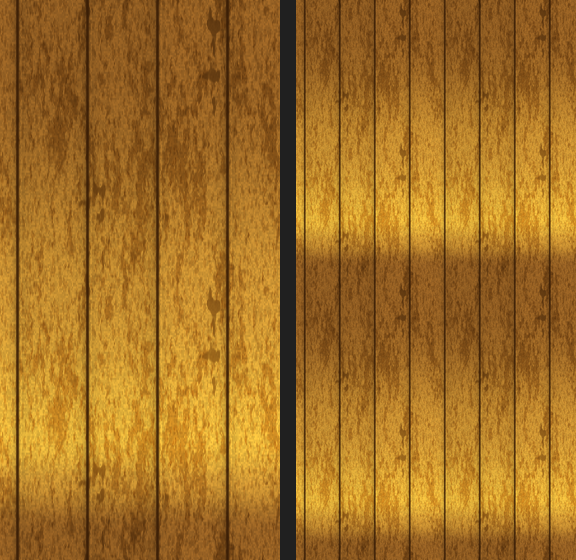
Left: one tile. Right: repeated 2 by 2.
Give the GLSL for this texture, as a WebGL 2 fragment shader.

```glsl
#version 300 es
precision highp float;
// Four weathered golden wood planks with dark grooves and a warm band of light near the base.
uniform vec2 u_resolution;
out vec4 outColor;

const float TAU = 6.2831853;
const float PLANKS = 4.0;
const float GROOVE_START = 0.0625;

const vec3 DIM_WOOD = vec3(0.59, 0.38, 0.14);
const vec3 MID_WOOD = vec3(0.80, 0.58, 0.20);
const vec3 LIT_WOOD = vec3(0.96, 0.77, 0.25);
const vec3 DIM_GRAIN = vec3(0.40, 0.23, 0.06);
const vec3 MID_GRAIN = vec3(0.59, 0.36, 0.09);
const vec3 LIT_GRAIN = vec3(0.79, 0.50, 0.10);
const vec3 GROOVE = vec3(0.22, 0.11, 0.02);

float hash(vec2 cell, float seed) {
  uvec2 q = uvec2(cell + seed * 17.0) * uvec2(1597334673u, 3812015801u);
  uint n = (q.x ^ q.y) * 1597334673u;
  n = (n ^ (n >> 15)) * 2246822519u;
  return float((n ^ (n >> 13)) >> 8) / 16777216.0;
}

// Value noise on the unit square; wraps after a whole number of cells.
float noise(vec2 p, vec2 cells, float seed) {
  vec2 i = floor(p * cells);
  vec2 f = fract(p * cells);
  f = f * f * (3.0 - 2.0 * f);
  vec2 a = mod(i, cells);
  vec2 b = mod(i + 1.0, cells);
  return mix(mix(hash(a, seed), hash(vec2(b.x, a.y), seed), f.x),
             mix(hash(vec2(a.x, b.y), seed), hash(b, seed), f.x), f.y);
}

// Distance to the nearest scattered point, measured in cells; wraps too.
float cellular(vec2 p, vec2 cells, float seed) {
  vec2 i = floor(p * cells);
  vec2 f = fract(p * cells);
  float nearest = 2.0;
  for (int y = -1; y <= 1; y++) {
    for (int x = -1; x <= 1; x++) {
      vec2 o = vec2(x, y);
      vec2 c = mod(i + o, cells);
      vec2 point = o + vec2(hash(c, seed), hash(c, seed + 1.0));
      nearest = min(nearest, length(point - f));
    }
  }
  return nearest;
}

// Layered sines bend the fibres sideways.
vec2 bendFibres(vec2 p) {
  float bend = 0.0025 * sin(TAU * (3.0 * p.y + 2.0 * p.x))
             + 0.0015 * sin(TAU * (11.0 * p.y - 5.0 * p.x))
             + 0.0008 * sin(TAU * (29.0 * p.y + 9.0 * p.x));
  return p + vec2(bend, 0.0);
}

// Long fibres, from broad to fine.
float fibres(vec2 p) {
  vec2 cells = vec2(36.0, 4.0);
  float sum = 0.0;
  float weight = 0.26;
  for (int k = 0; k < 4; k++) {
    sum += weight * noise(p, cells, 3.0 + float(k));
    cells *= vec2(1.75, 2.5);
    cells = floor(cells);
    weight *= 0.98;
  }
  return sum;
}

// Soft oval that marks where a worn stain gathers.
float stainArea(vec2 p, vec2 centre, vec2 size) {
  vec2 d = (fract(p - centre + 0.5) - 0.5) / size;
  return exp(-dot(d, d));
}

// Light climbs quickly from the base, then fades slowly to the top.
float lightAt(float y) {
  return smoothstep(0.03, 0.23, y) * (1.0 - smoothstep(-0.15, 1.0, y) * 0.98) * 1.08;
}

vec3 ramp(vec3 dim, vec3 mid, vec3 lit, float t) {
  return mix(mix(dim, mid, smoothstep(0.0, 0.5, t)), lit, smoothstep(0.45, 0.95, t));
}

void main() {
  vec2 uv = gl_FragCoord.xy / u_resolution;
  vec2 tile = fract(uv * vec2(1.0, 2.0));
  vec2 p = fract(bendFibres(tile));

  // Grain streaks and short flakes
  float clumps = noise(p, vec2(14.0, 3.0), 11.0) - 0.5;
  float grain = fibres(p);
  float streak = smoothstep(0.45, 0.68, grain + 0.25 * clumps);
  float flake = 1.0 - smoothstep(0.12, 0.34, cellular(p, vec2(64.0, 16.0), 21.0) + 0.5 * (grain - 0.5));
  float speckle = noise(tile, vec2(220.0, 150.0), 31.0) - 0.5;

  // Worn stains beside the joints
  float area = stainArea(tile, vec2(0.757, 0.70), vec2(0.025, 0.09))
             + 0.8 * stainArea(tile, vec2(0.765, 0.90), vec2(0.03, 0.08))
             + 0.8 * stainArea(tile, vec2(0.305, 0.27), vec2(0.025, 0.07))
             + 0.6 * stainArea(tile, vec2(0.37, 0.30), vec2(0.05, 0.09))
             + stainArea(tile, vec2(0.312, 0.0), vec2(0.01, 0.06));
  float ragged = 0.6 * noise(p, vec2(60.0, 22.0), 41.0) + 0.4 * grain;
  float stain = smoothstep(0.76, 0.88, ragged + 0.36 * area);

  // Planks, each with its own tint
  float across = (uv.x - GROOVE_START) * PLANKS;
  float plank = mod(floor(across), PLANKS);
  float tint = 0.97 + 0.06 * hash(vec2(plank, 5.0), 51.0);
  float light = lightAt(uv.y);
  float dark = clamp(0.72 * streak + 0.4 * flake, 0.0, 1.0);
  vec3 wood = ramp(DIM_WOOD, MID_WOOD, LIT_WOOD, light);
  vec3 deep = ramp(DIM_GRAIN, MID_GRAIN, LIT_GRAIN, light);
  vec3 color = mix(wood, deep, dark) * tint * (1.0 + 0.2 * speckle);
  color = mix(color, deep * 0.82, 0.75 * stain);

  // Grooves with a soft shadow and a thin lit edge
  float offset = (fract(across + 0.5) - 0.5) / PLANKS;
  float edge = abs(offset);
  color *= 1.0 - 0.28 * exp(-edge / 0.014);
  color *= 1.0 + 0.16 * exp(-pow((offset - 0.0125) / 0.003, 2.0));
  color = mix(color, GROOVE, 0.88 * (1.0 - smoothstep(0.0015, 0.0075, edge)));
  outColor = vec4(clamp(color, 0.0, 1.0), 1.0);
}
```
